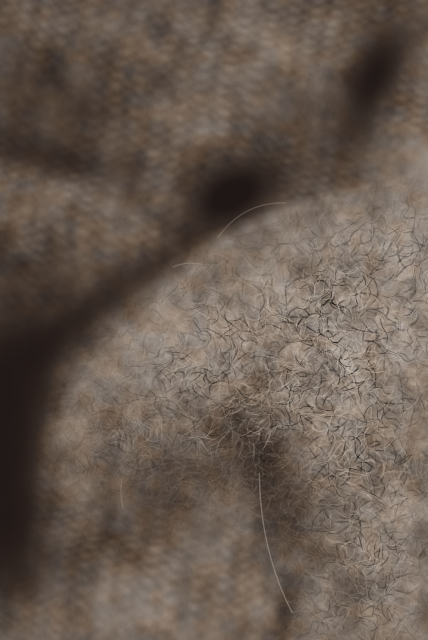
This texture is drawn by a Shadertoy shader. Its source:

```glsl
// Soft folds of a fuzzy brown wool knit, with shallow focus and loose fibres
#define DARK vec3(0.12, 0.09, 0.085)
#define LIGHT vec3(0.66, 0.61, 0.57)
#define HAIR vec3(0.76, 0.71, 0.65)
#define WARMTH vec3(0.0, 0.015, 0.035)
#define RIB_FREQ 185.0
#define STITCH_FREQ 350.0
#define KNIT_DEPTH 0.026
#define WOOL_DEPTH 0.27
#define CONTRAST 1.2
#define HAIR_LAYERS 10
#define HAIR_WIDTH 0.0005

float hash(vec2 p) { return fract(sin(dot(p, vec2(127.1, 311.7))) * 43758.5453); }

mat2 turn(float a) { return mat2(cos(a), -sin(a), sin(a), cos(a)); }

float noise(vec2 p) {
    vec2 i = floor(p), f = fract(p);
    f = f * f * (3.0 - 2.0 * f);
    return mix(mix(hash(i), hash(i + vec2(1, 0)), f.x),
               mix(hash(i + vec2(0, 1)), hash(i + vec2(1, 1)), f.x), f.y);
}

vec2 drift(vec2 p) { return vec2(noise(p), noise(p + 31.0)) - 0.5; }

// Layered wool noise; gain sets how much fine detail survives the blur
float wool(vec2 p, float gain) {
    float sum = 0.0, amp = 0.5;
    p *= 24.0;
    for (int i = 0; i < 5; i++) {
        sum += amp * (noise(p) - 0.5);
        p = turn(0.7) * p * 2.03 + 7.3;
        amp *= gain;
    }
    return sum;
}

// Soft elliptical spot with its long axis at angle a
float spot(vec2 p, vec2 c, vec2 r, float a) {
    vec2 q = turn(a) * (p - c) / r;
    return exp(-dot(q, q));
}

float below(float d, float soft) { return 1.0 - smoothstep(-soft, soft, d); }

// One curved fibre per cell, bent as a parabola
float fibres(vec2 p, float cells, float seed) {
    vec2 g = p * cells, id = floor(g);
    float sum = 0.0, w = (HAIR_WIDTH + 0.9 / iResolution.y) * cells;
    for (int j = -1; j <= 1; j++)
    for (int i = -1; i <= 1; i++) {
        vec2 c = id + vec2(i, j), k = c + seed * 17.0;
        vec2 q = turn(6.283 * hash(k + 3.1)) * (g - c - vec2(hash(k), hash(k + 5.7)));
        float bend = 1.8 * (hash(k + 9.2) - 0.5);
        float d = abs(q.y - bend * q.x * q.x) / sqrt(1.0 + 4.0 * bend * bend * q.x * q.x);
        float ends = 1.0 - smoothstep(0.3, 0.9, abs(q.x));
        sum = max(sum, (1.0 - smoothstep(0.0, w, d)) * ends * hash(k + 1.9));
    }
    return sum;
}

// Long loose strand along a quadratic curve
float strand(vec2 p, vec2 a, vec2 b, vec2 c) {
    float d = 1.0;
    vec2 last = a;
    for (int i = 1; i <= 10; i++) {
        float t = float(i) / 10.0;
        vec2 next = mix(mix(a, b, t), mix(b, c, t), t), e = next - last;
        d = min(d, length(p - last - e * clamp(dot(p - last, e) / dot(e, e), 0.0, 1.0)));
        last = next;
    }
    return 1.0 - smoothstep(0.0, HAIR_WIDTH + 1.0 / iResolution.y, d);
}

float knit(vec2 q) {
    float rib = sin(q.x * RIB_FREQ);
    return rib * (0.7 + 0.8 * sin(q.y * STITCH_FREQ)) + 0.4 * sin(q.y * STITCH_FREQ + rib);
}

void mainImage(out vec4 fragColor, in vec2 fragCoord) {
    vec2 p = fragCoord / iResolution.y;
    p.x *= 0.6667 * iResolution.y / iResolution.x;
    vec2 warp = drift(p * 9.0), curl = drift(p * 55.0);
    vec2 b = p + 0.014 * warp;

    // Distant cloth, its hollows and the bulge on the right
    float tone = 0.40 - 0.09 * spot(b, vec2(0.07, 0.84), vec2(0.18, 0.11), 0.0)
        + 0.06 * spot(b, vec2(0.36, 0.90), vec2(0.11, 0.10), 0.0)
        + 0.05 * spot(b, vec2(0.26, 0.78), vec2(0.05, 0.08), 0.0)
        - 0.25 * spot(b, vec2(0.36, 0.69), vec2(0.095, 0.055), 0.6)
        - 0.23 * spot(b, vec2(0.585, 0.87), vec2(0.11, 0.045), 1.1)
        + 0.10 * spot(b, vec2(0.66, 0.78), vec2(0.08, 0.08), 0.5)
        - 0.10 * spot(b, vec2(0.06, 0.76), vec2(0.16, 0.03), -0.2);

    // Left fold and the deep valley under it
    float foldTop = 0.725 - 1.5 * b.x * b.x;
    tone = mix(tone, 0.45 - 0.9 * max(foldTop - b.y, 0.0), below(b.y - foldTop, 0.02));
    float foldBase = min(0.45 + 0.55 * b.x + 0.5 * b.x * b.x, 0.62);
    tone = mix(tone, 0.18, below(b.y - foldBase, 0.055));

    // Large front fold with its shadowed underside
    float s = sqrt(max(b.x - 0.03, 0.004));
    float slope = (1.08 - 0.88 * s) / (2.0 * max(s, 0.1));
    float edge = (b.y - 0.16 - 1.08 * s + 0.44 * s * s) / sqrt(1.0 + slope * slope);
    float front = below(edge, mix(0.05, 0.014, smoothstep(0.1, 0.4, b.x)));
    front *= mix(1.0, smoothstep(0.0, 0.12, b.x), smoothstep(0.0, 0.2, b.y));
    float lit = 0.475 + 0.08 * spot(b, vec2(0.58, 0.53), vec2(0.22, 0.17), 0.4)
        + 0.06 * spot(b, vec2(0.31, 0.48), vec2(0.10, 0.09), 0.6)
        + 0.04 * spot(b, vec2(0.62, 0.25), vec2(0.07, 0.15), 0.0)
        - 0.20 * spot(b, vec2(0.425, 0.25), vec2(0.14, 0.055), -1.28)
        - 0.13 * spot(b, vec2(0.28, 0.27), vec2(0.11, 0.07), 0.2)
        - 0.09 * spot(b, vec2(0.18, 0.15), vec2(0.14, 0.06), 0.6)
        - 0.16 * spot(b, vec2(0.03, 0.14), vec2(0.08, 0.10), 0.0)
        - 0.18 * spot(b, vec2(0.445, 0.03), vec2(0.02, 0.05), -0.2);
    tone = mix(tone, lit, front);
    tone = 0.43 + CONTRAST * (tone - 0.43);

    // Focus, knit relief and wool grain
    float focus = spot(p, vec2(0.46, 0.46), vec2(0.30, 0.14), 0.45)
        + 0.8 * spot(p, vec2(0.57, 0.20), vec2(0.11, 0.22), 0.0);
    focus = min(focus, 1.0) * front;
    vec2 k = p + 0.03 * warp + 0.005 * curl;
    float relief = smoothstep(0.10, 0.40, tone);
    float slant = front * smoothstep(0.2, 0.4, p.y);
    float ribs = mix(knit(turn(-0.2) * k), knit(turn(0.65) * k), slant);
    tone += relief * KNIT_DEPTH * ribs * (0.1 + noise(p * 16.0)) * (1.0 - 0.4 * focus);
    tone += relief * WOOL_DEPTH * wool(p + 0.01 * warp + 0.006 * curl * focus, mix(0.53, 0.9, focus));
    float t = clamp((tone - 0.12) / 0.54, 0.0, 1.15);
    vec3 color = mix(DARK, LIGHT, t) - WARMTH * 4.0 * t * (1.0 - t);
    color += vec3(0.035, 0.0, -0.035) * relief * (noise(p * 45.0) - 0.5);

    // Short fuzz in pale and shaded layers, then a few long strands
    vec2 pale = vec2(0.0);
    for (int i = 0; i < HAIR_LAYERS; i++) {
        float f = fibres(p + 0.015 * warp + 0.008 * curl, 14.0 + 7.0 * float(i), float(i) + 1.0);
        pale += i % 3 == 2 ? vec2(0.0, f) : vec2(f, 0.0);
    }
    float tuft = focus * (0.45 + 0.9 * noise(p * 22.0 + 4.0));
    color *= 1.0 - min(0.55 * pale.y, 0.6) * tuft;
    color = mix(color, HAIR, min(pale.x * 0.45, 0.7) * tuft);
    float loose = strand(p, vec2(0.404, 0.26), vec2(0.405, 0.14), vec2(0.455, 0.043));
    loose = max(loose, 0.6 * strand(p, vec2(0.34, 0.63), vec2(0.38, 0.685), vec2(0.445, 0.683)));
    loose = max(loose, strand(p, vec2(0.47, 0.355), vec2(0.50, 0.35), vec2(0.53, 0.335)));
    loose = max(loose, 0.7 * strand(p, vec2(0.27, 0.583), vec2(0.29, 0.592), vec2(0.315, 0.587)));
    loose = max(loose, 0.5 * strand(p, vec2(0.19, 0.25), vec2(0.186, 0.23), vec2(0.192, 0.205)));
    fragColor = vec4(mix(color, HAIR * 0.9, 0.5 * loose), 1.0);
}
```
